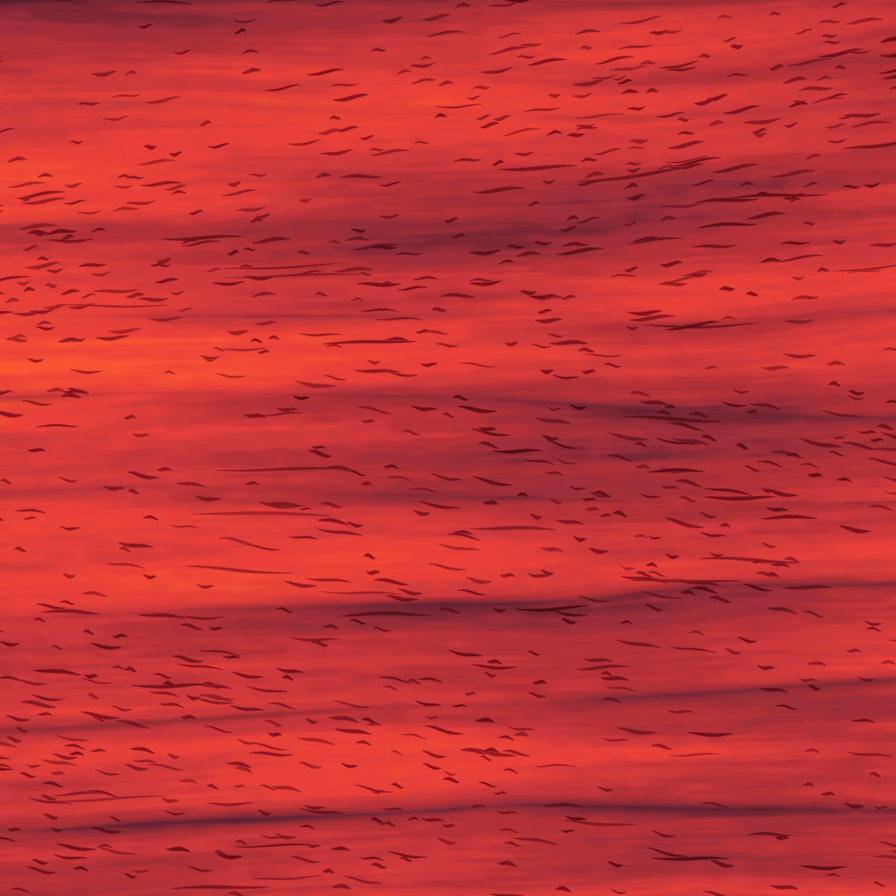
Reproduce this texture procedurally as a Shadertoy shader.

```glsl
// Polished red hardwood: wavy growth bands, fine fibres and short dark pores.

const vec3 DEEP   = vec3(0.36, 0.11, 0.18);
const vec3 WINE   = vec3(0.49, 0.15, 0.20);
const vec3 MAROON = vec3(0.63, 0.18, 0.22);
const vec3 RED    = vec3(0.71, 0.19, 0.21);
const vec3 BRIGHT = vec3(0.81, 0.22, 0.23);
const vec3 SCARLET = vec3(0.91, 0.25, 0.22);
const vec3 EMBER  = vec3(0.98, 0.33, 0.20);
const vec3 VEIN   = vec3(0.29, 0.11, 0.19);
const vec3 PORE   = vec3(0.37, 0.03, 0.08);

const float RINGS = 8.5;           // growth bands per canvas height
const float RING_SHADE = 0.42;     // darkening below each band line
const float PORE_WIDTH = 0.0021;   // half thickness of a pore
const float PORE_CHANCE = 0.25;    // share of cells that hold a pore
const float SOFTNESS = 0.0011;     // edge blur of the pores

float hash(vec2 p) {
    vec3 q = fract(p.xyx * vec3(0.1031, 0.1030, 0.0973));
    q += dot(q, q.yzx + 33.33);
    return fract((q.x + q.y) * q.z);
}

float noise(vec2 p) {
    vec2 i = floor(p), f = fract(p);
    f = f * f * (3.0 - 2.0 * f);
    return mix(mix(hash(i), hash(i + vec2(1, 0)), f.x),
               mix(hash(i + vec2(0, 1)), hash(i + vec2(1, 1)), f.x), f.y);
}

// Grain slope: rising in the upper part, falling in the lower part.
float grainSlope(vec2 p) {
    float rise = mix(-0.16, 0.09, smoothstep(0.48, 0.72, p.y));
    return rise + 0.12 * (noise(p * vec2(2.5, 6.0) + 71.0) - 0.5);
}

// Scattered tapered dashes, one candidate per cell.
float pores(vec2 p, vec2 cell, vec2 lengths, float slopeScale, float chance, float seed) {
    vec2 home = floor(p / cell);
    float soft = max(SOFTNESS, 0.7 / iResolution.y);
    float cover = 0.0;
    for (int j = -1; j <= 1; j++)
    for (int i = -1; i <= 1; i++) {
        vec2 id = home + vec2(i, j);
        vec2 key = id + seed;
        vec2 center = (id + vec2(hash(key), hash(key + 17.3))) * cell;
        float crowd = smoothstep(0.2, 0.8, noise(center * vec2(4.0, 11.0) + seed));
        if (hash(key + 41.7) > chance * (0.3 + 1.4 * crowd)) continue;

        float size = hash(key + 63.1);
        float halfLength = mix(lengths.x, lengths.y, size * size);
        vec2 d = p - center;
        float along = d.x / halfLength;
        float slope = grainSlope(center) * slopeScale + 0.08 * (hash(key + 87.9) - 0.5);
        float bend = 0.0012 * sin(along * 3.0 + size * 20.0);
        float width = PORE_WIDTH * mix(0.55, 1.15, hash(key + 29.5));
        width *= 1.0 - along * along;
        float edge = abs(d.y - slope * d.x - bend) - width;
        float dash = 1.0 - smoothstep(-soft, soft, edge);
        dash *= 1.0 - smoothstep(0.85, 1.0, abs(along));
        cover = max(cover, dash * mix(0.6, 1.0, hash(key + 53.2)));
    }
    return cover;
}

float ringStrength(float id) {
    return mix(0.25, 1.0, hash(vec2(id, 9.0)));
}

// Wood colour from dark (0) to glowing (1).
vec3 woodRamp(float t) {
    vec3 c = mix(DEEP, WINE, smoothstep(0.0, 0.18, t));
    c = mix(c, MAROON, smoothstep(0.18, 0.33, t));
    c = mix(c, RED, smoothstep(0.33, 0.46, t));
    c = mix(c, BRIGHT, smoothstep(0.46, 0.60, t));
    c = mix(c, SCARLET, smoothstep(0.60, 0.77, t));
    return mix(c, EMBER, smoothstep(0.77, 1.05, t));
}

void mainImage(out vec4 fragColor, in vec2 fragCoord) {
    vec2 uv = fragCoord / iResolution.y;

    // Gently waving grain coordinate
    float wave = 0.05 * (noise(uv * vec2(1.6, 2.5) + 5.0) - 0.5)
               + 0.012 * (noise(uv * vec2(5.0, 9.0) + 23.0) - 0.5);
    vec2 g = vec2(uv.x, uv.y + wave - 0.02 * uv.x);

    // Growth bands: crisp on the upper side, fading out below
    float ring = g.y * RINGS + 1.1 * noise(vec2(uv.x * 0.7, g.y * 4.0) + 3.0);
    float above = fract(ring), below = 1.0 - above;
    float id = floor(ring);
    float shade = ringStrength(id + 1.0) * exp(-4.5 * below)
                + ringStrength(id) * exp(-16.0 * above);
    float nearest = ringStrength(floor(ring + 0.5));
    float line = exp(-22.0 * min(above, below)) * nearest;
    line *= smoothstep(0.1, 0.8, noise(g * vec2(4.0, 30.0) + 13.0));

    // Tone from broad bands, streaks and fibres
    float tone = 0.62 - RING_SHADE * shade;
    tone += 0.60 * (noise(g * vec2(1.5, 8.0) + 31.0) - 0.5);
    tone += 0.34 * (noise(g * vec2(2.4, 24.0) + 47.0) - 0.5);
    tone += 0.22 * (noise(g * vec2(4.0, 70.0) + 59.0) - 0.5);
    tone += 0.11 * (noise(g * vec2(14.0, 210.0)) - 0.5);
    tone += 0.08 * (noise(uv * vec2(45.0, 130.0)) - 0.5);
    vec3 color = mix(woodRamp(tone), VEIN, 0.65 * line);

    // Short slanted pores and a few long thin ones
    float dark = pores(uv, vec2(0.055, 0.013), vec2(0.009, 0.030), 1.0, PORE_CHANCE, 101.0);
    dark = max(dark, pores(uv, vec2(0.048, 0.012), vec2(0.007, 0.024), 1.0, PORE_CHANCE, 211.0));
    dark = max(dark, pores(g, vec2(0.16, 0.022), vec2(0.025, 0.085), 0.2, 0.22, 307.0));
    vec3 poreColor = PORE * mix(0.75, 1.25, smoothstep(0.2, 0.8, tone));
    color = mix(color, poreColor, 0.88 * dark);

    fragColor = vec4(color, 1.0);
}
```
